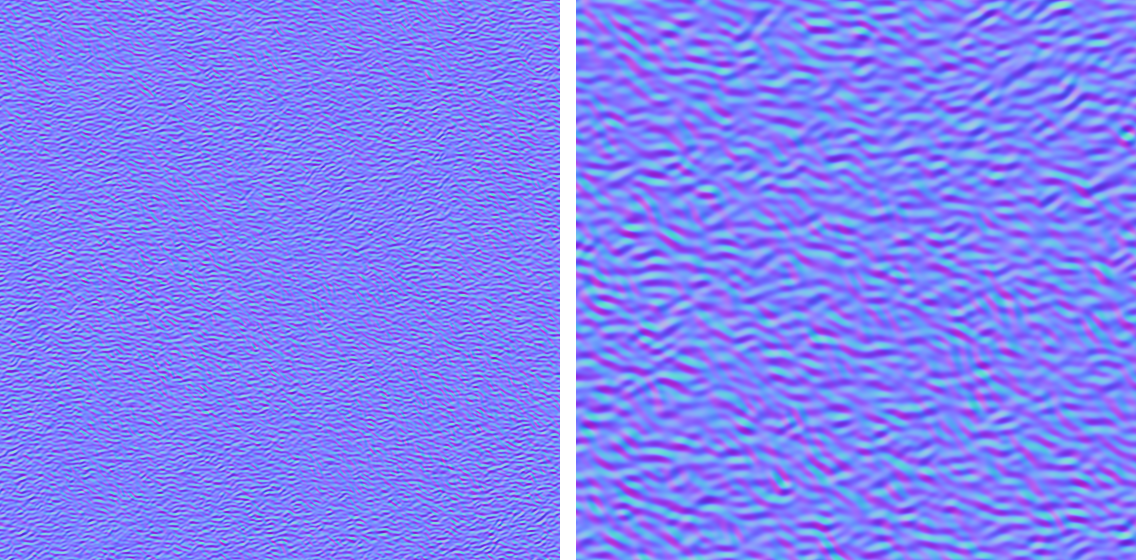
Left: the whole. Right: its middle third, enlarged.
Give the GLSL for this texture map, as a three.js fragment shader.

```glsl
// Tangent-space normal map of a finely wrinkled, leathery surface.
// Short wave packets with random place, direction and phase are summed over
// a jittered grid; their exact slopes give the normal, stored as a colour.

varying vec2 vUv;

const float TAU = 6.2831853;

vec3 hash3(vec2 p) {
  vec3 q = vec3(dot(p, vec2(127.1, 311.7)),
                dot(p, vec2(269.5, 183.3)),
                dot(p, vec2(419.2, 371.9)));
  return fract(sin(q) * 43758.5453);
}

// Smooth value noise; two independent channels in 0..1
vec2 slowNoise(vec2 p) {
  vec2 i = floor(p);
  vec2 f = fract(p);
  f = f * f * (3.0 - 2.0 * f);
  vec2 low = mix(hash3(i).xy, hash3(i + vec2(1.0, 0.0)).xy, f.x);
  vec2 high = mix(hash3(i + vec2(0.0, 1.0)).xy, hash3(i + 1.0).xy, f.x);
  return mix(low, high, f.y);
}

// Slope of one wave packet with a compact round envelope
vec2 packetSlope(vec2 d, float tilt, float frequency, float phase) {
  float inside = max(0.0, 1.0 - dot(d, d));
  float envelope = inside * inside * inside;
  vec2 envelopeSlope = -6.0 * d * inside * inside;
  vec2 wave = TAU * frequency * vec2(sin(tilt), cos(tilt));
  float angle = dot(wave, d) + phase;
  return envelopeSlope * cos(angle) - envelope * wave * sin(angle);
}

// Sum of the packets in the neighbouring cells, three in each
vec2 wrinkleSlope(vec2 p, float meanTilt) {
  vec2 cell = floor(p);
  vec2 slope = vec2(0.0);
  for (int y = -1; y <= 1; y++) {
    for (int x = -1; x <= 1; x++) {
      for (int k = 0; k < 3; k++) {
        vec2 id = cell + vec2(float(x), float(y));
        vec2 seed = id + float(k) * vec2(183.0, 197.0);
        vec3 place = hash3(seed);
        vec3 shape = hash3(seed + vec2(17.3, 41.9));
        float tilt = meanTilt + 0.9 * (shape.x + shape.y - 1.0);
        float frequency = mix(0.75, 1.45, shape.z);
        slope += packetSlope(p - id - place.xy, tilt, frequency, TAU * place.z);
      }
    }
  }
  return slope;
}

void main() {
  // Broad patches vary the grain direction and the relief
  vec2 patches = slowNoise(vUv * 7.0 + 3.7);
  float meanTilt = mix(-0.1, 0.42, patches.x);
  float relief = 0.064 * mix(0.9, 1.1, patches.y);

  // Fine wrinkles over a faint undulation
  vec2 slope = relief * wrinkleSlope(vUv * 80.0, meanTilt);
  slope += 0.1 * (slowNoise(vUv * 40.0 + 11.3) - 0.5);

  // Green points down the canvas
  vec3 normal = normalize(vec3(-slope.x, slope.y, 1.0));
  gl_FragColor = vec4(normal * 0.5 + 0.5, 1.0);
}
```
